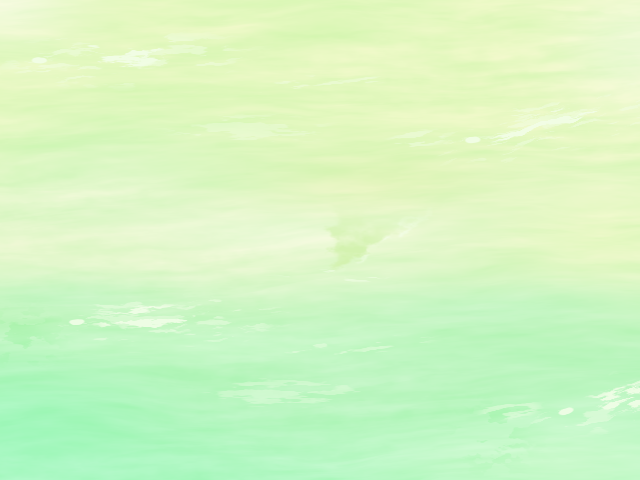
Write a WebGL 2 fragment shader that draws this background.

```glsl
#version 300 es
precision highp float;
// A pale lime-to-mint wash of wide, nearly level brush strokes.
// A vertical gradient is tinted by soft ellipses, layered with scattered
// strokes and stretched noise, then broken by dry white splashes.
uniform vec2 u_resolution;
out vec4 outColor;

const vec3 LIME = vec3(0.897, 0.972, 0.75);
const vec3 CREAM = vec3(0.935, 0.98, 0.855);
const vec3 GREEN = vec3(0.725, 0.96, 0.74);
const vec3 MINT = vec3(0.63, 0.97, 0.74);
const vec3 OLIVE = vec3(0.885, 0.95, 0.70);
const vec3 PALE = vec3(0.81, 0.98, 0.81);
const vec3 WHITE = vec3(0.95, 0.995, 0.91);
const vec3 SHADE = vec3(1.0, 0.12, 0.9);

float hash(vec2 p) {
  vec3 q = fract(vec3(p.xyx) * 0.1031);
  q += dot(q, q.yzx + 33.33);
  return fract((q.x + q.y) * q.z);
}
float noise(vec2 p) {
  vec2 i = floor(p), f = fract(p);
  f = f * f * (3.0 - 2.0 * f);
  return mix(mix(hash(i), hash(i + vec2(1, 0)), f.x),
             mix(hash(i + vec2(0, 1)), hash(i + vec2(1, 1)), f.x), f.y);
}
float fbm(vec2 p) {
  float sum = 0.0, amp = 0.53;
  for (int i = 0; i < 4; i++, amp *= 0.5) {
    sum += amp * noise(p);
    p = p * 2.03 + vec2(17.3, 9.1);
  }
  return sum;
}
// Offset from a centre, turned so that the stroke lies along x
vec2 along(vec2 p, vec2 centre, float angle) {
  float c = cos(angle), s = sin(angle);
  p -= centre;
  return vec2(c * p.x + s * p.y, c * p.y - s * p.x);
}
float glow(vec2 p, vec2 centre, vec2 radius) {
  vec2 q = (p - centre) / radius;
  return exp(-dot(q, q));
}
// Dry bristle marks that thin out away from the middle
float streaks(vec2 q, vec2 radius, float seed) {
  float body = glow(q, vec2(0.0), radius);
  float grain = fbm(q * vec2(17.0, 110.0) + seed);
  return smoothstep(0.46, 0.56, grain - 0.22 * (1.0 - body)) * smoothstep(0.03, 0.4, body);
}
// A main splash, fainter trails and one loose dab at its left
float splash(vec2 p, vec2 centre, float angle, float seed) {
  vec2 q = along(p, centre, angle);
  q.y += 0.016 * (fbm(q * 18.0 + seed) - 0.5);
  float dab = length((q + vec2(0.145, 0.0)) / vec2(0.017, 0.007));
  float core = streaks(q - vec2(0.01, 0.0), vec2(0.1, 0.024), seed);
  float trail = streaks(q - vec2(0.03, -0.005), vec2(0.2, 0.045), seed + 31.0);
  return max(max(core, 0.5 * trail), 1.0 - smoothstep(0.75, 1.1, dab));
}
// Scattered wide strokes, each with one crisp and one soft side
float brushwork(vec2 p) {
  float sum = 0.0;
  for (float k = 0.0; k < 44.0; k++) {
    float h = hash(vec2(k, 3.0));
    vec2 centre = vec2(1.34 * hash(vec2(k, 7.0)), fract(k * 0.618));
    vec2 q = along(p, centre, 0.16 * (h - 0.3)) / vec2(0.1 + 0.16 * h, 0.012 + 0.03 * hash(vec2(k, 5.0)));
    float side = smoothstep(-1.0, -0.8, q.y) * (1.0 - smoothstep(-0.8, 1.3, q.y));
    sum += (mod(k, 2.0) * 2.0 - 1.0) * side * exp(-q.x * q.x);
  }
  return sum;
}
vec3 wash(vec2 p) {
  vec3 color = mix(MINT, GREEN, smoothstep(-0.12, 0.24, p.y));
  color = mix(color, vec3(0.90, 0.97, 0.80), smoothstep(0.24, 0.5, p.y));
  color = mix(color, LIME, smoothstep(0.53, 0.76, p.y));
  // Warm and pale areas of the upper half
  color = mix(color, CREAM, 0.9 * glow(p, vec2(0.0, 1.0), vec2(0.16, 0.1)));
  color = mix(color, CREAM, 0.8 * glow(p, vec2(1.34, 0.9), vec2(0.16, 0.13)));
  color = mix(color, CREAM, glow(p, vec2(0.62, 0.51), vec2(0.28, 0.045)));
  color = mix(color, OLIVE, 0.5 * glow(p, vec2(0.8, 0.62), vec2(0.26, 0.07)));
  color = mix(color, LIME, 0.8 * glow(p, vec2(1.28, 0.51), vec2(0.25, 0.12)));
  color = mix(color, GREEN, 0.24 * glow(p, vec2(0.2, 0.66), vec2(0.3, 0.12)));
  // Green bands and mint pools of the lower half
  color = mix(color, GREEN, 0.7 * glow(p, vec2(1.05, 0.35), vec2(0.3, 0.05)));
  color = mix(color, GREEN, 0.65 * glow(p, vec2(0.13, 0.38), vec2(0.24, 0.04)));
  color = mix(color, MINT, 0.9 * glow(p, vec2(0.0, 0.08), vec2(0.35, 0.16)));
  color = mix(color, PALE, 0.9 * glow(p, vec2(1.18, 0.03), vec2(0.45, 0.11)));
  return mix(color, PALE, 0.7 * glow(p, vec2(0.45, 0.28), vec2(0.45, 0.035)));
}
void main() {
  vec2 p = gl_FragCoord.xy / u_resolution.y;
  float sheet = fbm(p * vec2(1.8, 7.0) + 4.0) - 0.5;
  vec2 bent = p + vec2(0.0, 0.07 * sheet - 0.03 * (p.x - 0.67));
  float bristle = fbm(bent * vec2(4.0, 38.0)) - 0.5;
  float hair = fbm(bent * vec2(12.0, 95.0) + 40.0) - 0.5;
  float mottle = fbm(p * vec2(26.0, 48.0)) - 0.5;
  vec3 color = wash(p + vec2(0.0, 0.03 * sheet));
  float strokes = brushwork(bent + vec2(0.03, 0.01) * mottle);
  float flecks = glow(p, vec2(0.05, 0.3), vec2(0.07, 0.05)) + glow(p, vec2(1.03, 0.09), vec2(0.07, 0.06));
  float tone = 0.03 * sheet + 0.09 * bristle + 0.06 * hair + 0.018 * strokes;
  color += SHADE * (tone + 0.04 * mottle * smoothstep(-0.1, 0.1, sheet) - 0.08 * flecks * smoothstep(0.02, 0.1, mottle));

  // Ragged olive plume with a pale lower rim
  float edge = p.y - 0.45 - 0.66 * (p.x - 0.715) + 0.06 * mottle;
  float plume = smoothstep(-0.004, 0.01, edge) * smoothstep(0.685, 0.705, p.x + 0.06 * mottle);
  plume *= (1.0 - smoothstep(0.48, 0.6, p.y)) * (1.0 - smoothstep(0.74, 0.88, p.x));
  color = mix(color, vec3(0.83, 0.95, 0.69), plume * clamp(0.8 + 1.6 * mottle, 0.0, 1.0));
  float rim = exp(-pow((edge + 0.007) / 0.006, 2.0)) * glow(p, vec2(0.8, 0.51), vec2(0.08));

  // Bright marks, each group repeated lower down and to the right
  float light = rim * smoothstep(0.3, 0.6, noise(p * 45.0));
  light = max(light, 0.6 * streaks(along(p, vec2(0.69, 0.427), -0.06), vec2(0.1, 0.01), 61.0));
  for (float k = 0.0; k < 2.0; k++) {
    vec2 left = vec2(0.078, -0.548) * k, right = vec2(0.194, -0.564) * k;
    light = max(light, splash(p, vec2(0.227, 0.882) + left, 0.04, 7.0 + 13.0 * k));
    light = max(light, splash(p, vec2(1.127, 0.738) + right, 0.22, 19.0 + 11.0 * k));
    light = max(light, 0.5 * streaks(along(p, vec2(0.65, 0.825) + left, 0.09), vec2(0.13, 0.014), 53.0 + k));
    light = max(light, 0.4 * streaks(along(p, vec2(0.52, 0.73) + left, 0.0), vec2(0.13, 0.025), 83.0 + k));
    light = max(light, 0.5 * streaks(along(p, vec2(0.87, 0.71) + right, 0.1), vec2(0.05, 0.015), 97.0 + k));
  }
  outColor = vec4(clamp(mix(color, WHITE, 0.9 * light), 0.0, 1.0), 1.0);
}
```
